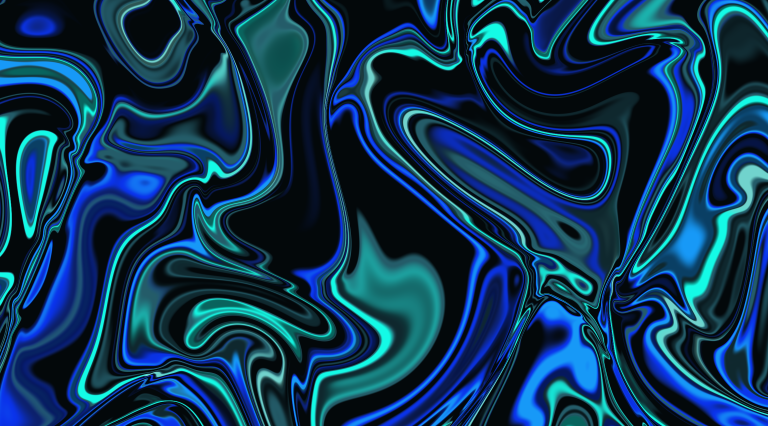
Reproduce this background procedurally as a Shadertoy shader.

```glsl
// Liquid marble: folded strands of blue, teal and turquoise flowing over black.

const int   FOLDS        = 4;      // layers of domain folding
const vec2  STRETCH      = vec2(1.0, 0.8); // below one lengthens that axis
const float FOLD_FREQ    = 7.8;    // frequency of the widest fold
const float FOLD_GROWTH  = 1.5;    // frequency ratio between folds
const float FOLD_AMOUNT  = 1.08;   // strain of the widest fold
const float FOLD_FADE    = 0.92;   // strain ratio between folds
const float RIPPLE_FREQ  = 42.0;   // small turbulence, only in patches
const float STRAND_FREQ  = 27.0;   // frequency of the widest strands
const float GROOVE_FREQ  = 118.0;  // frequency of the fine dark grooves
const float GROOVE_DEPTH = 0.62;
const int   SAMPLES      = 3;      // antialiasing grid per axis

const vec3 BLACK     = vec3(0.010, 0.030, 0.040);
const vec3 NAVY      = vec3(0.050, 0.130, 0.420);
const vec3 BLUE      = vec3(0.040, 0.200, 0.920);
const vec3 AZURE     = vec3(0.090, 0.600, 0.970);
const vec3 DARK_TEAL = vec3(0.140, 0.360, 0.410);
const vec3 TURQUOISE = vec3(0.080, 0.980, 0.900);
const vec3 SILVER    = vec3(0.600, 0.760, 0.760);

vec2 rotate(vec2 p, float angle) {
    float c = cos(angle), s = sin(angle);
    return vec2(c * p.x - s * p.y, s * p.x + c * p.y);
}

// Irregular two-dimensional swirl made of nested sines
vec2 swirl(vec2 p, float seed) {
    return vec2(sin(p.y + seed + 1.6 * sin(0.6 * p.x + 2.3 * seed)),
                sin(p.x + 2.0 * seed + 1.6 * sin(0.7 * p.y - 1.7 * seed)));
}

// Fold the plane from wide bends down to narrow ones
vec2 foldPlane(vec2 p) {
    float freq = FOLD_FREQ, amount = FOLD_AMOUNT;
    for (int i = 0; i < FOLDS; i++) {
        float seed = 1.3 + 1.9 * float(i);
        p += amount / freq * swirl(rotate(p, 0.8 * float(i)) * freq, seed);
        freq *= FOLD_GROWTH;
        amount *= FOLD_FADE;
    }
    float patches = smoothstep(0.2, 1.3, sin(5.1 * p.x + 1.0) + sin(6.3 * p.y + 2.0));
    return p + 0.9 * patches / RIPPLE_FREQ * swirl(p * RIPPLE_FREQ, 4.7);
}

// Layered sines across the flow, about zero mean and unit deviation
float strands(float across, float along, float seed) {
    float x = across * STRAND_FREQ;
    return 0.9 * sin(x + 2.7 * seed + sin(3.0 * along + seed))
         + 0.8 * sin(2.37 * x + 4.1 * seed + sin(5.0 * along))
         + 0.7 * sin(4.91 * x + 1.9 * seed + sin(7.0 * along + seed));
}

vec3 marble(vec2 p) {
    vec2 q = foldPlane(p * STRETCH);
    float across = q.x + 0.15 * sin(4.1 * q.y), along = q.y;

    // Blue strands brighten from navy to azure
    float blue = strands(across, along, 1.0);
    vec3 color = mix(BLACK, NAVY, smoothstep(-0.1, 0.5, blue));
    color = mix(color, BLUE, smoothstep(0.3, 0.95, blue));
    color = mix(color, AZURE, smoothstep(0.9, 1.7, blue));

    // Teal strands with turquoise or silver crests
    float teal = strands(across, along, 5.3);
    float sheen = smoothstep(0.4, 1.0, sin(9.0 * along + 3.0 * across));
    vec3 crest = mix(TURQUOISE, SILVER, 0.7 * sheen);
    vec3 tealColor = mix(DARK_TEAL, crest, smoothstep(0.85, 1.6, teal));
    color = mix(color, tealColor, smoothstep(0.2, 0.75, teal));

    // Fine grooves run along the strands and keep them crisp
    float groove = 0.5 + 0.5 * sin(GROOVE_FREQ * across + 2.0 * sin(5.0 * along));
    return mix(BLACK, color, 1.0 - GROOVE_DEPTH * smoothstep(0.55, 0.95, groove));
}

void mainImage(out vec4 fragColor, in vec2 fragCoord) {
    vec3 total = vec3(0.0);
    for (int j = 0; j < SAMPLES; j++)
    for (int i = 0; i < SAMPLES; i++) {
        vec2 offset = (vec2(i, j) + 0.5) / float(SAMPLES) - 0.5;
        total += marble((fragCoord + offset) / iResolution.y);
    }
    fragColor = vec4(total / float(SAMPLES * SAMPLES), 1.0);
}
```
